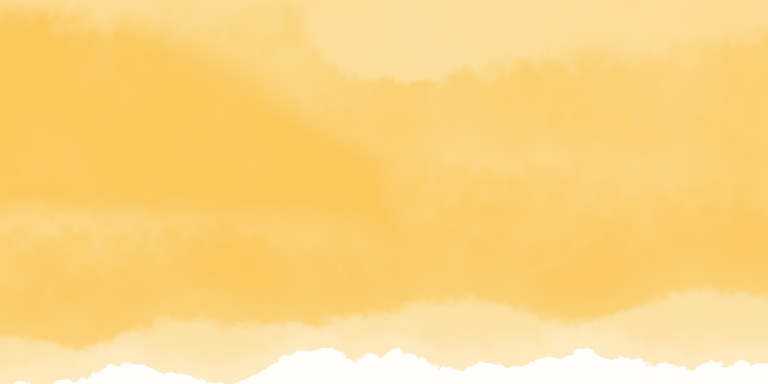
Reproduce this background procedurally as a WebGL 1 fragment shader.

```glsl
precision highp float;

uniform vec2 u_resolution;

#define PAPER vec3(1.0, 0.995, 0.985)
#define PIGMENT vec3(0.98, 0.785, 0.355)
#define BODY_DENSITY 0.86
#define TOP_DENSITY 0.60
#define STRIP_DENSITY 0.55
#define RIM_DENSITY 0.38
#define TORN_ROUGHNESS 0.014
#define WASH_ROUGHNESS 0.022
#define MOTTLE 0.045
#define GRAIN 0.018

vec2 hash2(vec2 cell) {
    vec2 k = vec2(dot(cell, vec2(127.1, 311.7)), dot(cell, vec2(269.5, 183.3)));
    return fract(sin(k) * 43758.55);
}

// Smooth squared distance to the nearest cell point
float cellular(vec2 p) {
    vec2 cell = floor(p);
    vec2 local = p - cell;
    float sum = 0.0;
    for (int j = -1; j <= 1; j++) {
        for (int i = -1; i <= 1; i++) {
            vec2 offset = vec2(float(i), float(j));
            vec2 d = offset + hash2(cell + offset) - local;
            sum += exp(-9.0 * dot(d, d));
        }
    }
    return -log(sum + 0.0001) / 9.0;
}

// Layered cellular noise, roughly -1 to 1
float clouds(vec2 p) {
    float sum = 0.0;
    float weight = 0.5;
    for (int i = 0; i < 5; i++) {
        sum += weight * (cellular(p) - 0.12) * 5.0;
        p = mat2(1.6, 1.2, -1.2, 1.6) * p + 7.3;
        weight *= 0.55;
    }
    return clamp(sum, -1.3, 1.3);
}

float bump(float x, float centre, float width) {
    float d = (x - centre) / width;
    return exp(-d * d);
}

float blob(vec2 p, vec2 centre, vec2 size) {
    vec2 d = (p - centre) / size;
    return exp(-dot(d, d));
}

// Height of the torn lower edge
float tornEdge(float x) {
    return 0.005 + 0.055 * bump(x, 0.34, 0.13) + 0.09 * bump(x, 0.82, 0.14)
        + 0.075 * bump(x, 1.04, 0.10) + 0.04 * bump(x, 1.27, 0.12)
        + 0.085 * bump(x, 1.52, 0.17) + 0.055 * bump(x, 1.90, 0.20);
}

// Height where the dense wash begins
float washEdge(float x) {
    return 0.12 + 0.05 * x - 0.04 * bump(x, 0.21, 0.09)
        + 0.03 * bump(x, 0.47, 0.09) + 0.045 * bump(x, 1.16, 0.16)
        - 0.035 * bump(x, 1.50, 0.10) + 0.035 * bump(x, 1.80, 0.13);
}

// Saturated pool on the left with a slanted upper side
float leftPool(vec2 p, float wobble) {
    float top = 1.09 - 0.53 * p.x - p.y;
    float bottom = p.y - 0.49 + 0.04 * p.x;
    float side = 0.98 - p.x;
    float d = min(min(top, bottom), side) + 0.035 * wobble;
    return smoothstep(-0.07, 0.06, d);
}

// Soft dark pools minus pale drifts
float pools(vec2 p) {
    float dark = blob(p, vec2(0.17, 0.22), vec2(0.20, 0.10))
        + blob(p, vec2(0.43, 0.29), vec2(0.18, 0.10))
        + blob(p, vec2(0.60, 0.37), vec2(0.12, 0.10))
        + blob(p, vec2(0.87, 0.26), vec2(0.22, 0.10))
        + blob(p, vec2(1.15, 0.36), vec2(0.20, 0.15))
        + blob(p, vec2(1.55, 0.27), vec2(0.20, 0.11))
        + blob(p, vec2(1.90, 0.40), vec2(0.24, 0.13));
    float pale = blob(p, vec2(0.10, 0.43), vec2(0.35, 0.04))
        + 0.5 * blob(p, vec2(0.55, 0.44), vec2(0.22, 0.04))
        + 0.6 * blob(p, vec2(0.85, 0.79), vec2(0.13, 0.08))
        + 0.6 * blob(p, vec2(0.72, 0.93), vec2(0.25, 0.08))
        + 0.7 * blob(p, vec2(1.40, 0.60), vec2(0.30, 0.05))
        + 0.6 * blob(p, vec2(1.70, 0.54), vec2(0.16, 0.06));
    return 0.10 * dark - 0.11 * pale;
}

void main() {
    vec2 p = gl_FragCoord.xy / u_resolution * vec2(2.0, 1.0);
    float broad = clouds(p * 3.5);
    float fine = clouds(p * 15.0 + 20.0);
    vec2 drift = p + 0.025 * vec2(broad, fine);

    // Dense body, fading toward its lower boundary
    float rise = p.y - washEdge(p.x) + WASH_ROUGHNESS * (0.5 * broad + 0.6 * fine);
    float density = BODY_DENSITY + 0.16 * leftPool(p, broad + 0.4 * fine) + pools(drift);
    density -= MOTTLE * broad + GRAIN * fine + 0.10 * exp(-max(rise, 0.0) / 0.04);
    density = min(density, 1.0);

    // Pale wash along the top, crisp only near the middle
    float depth = mix(0.03, 0.20 - 0.11 * (p.x - 0.9), smoothstep(0.76, 0.92, p.x));
    float softness = mix(0.06, 0.015, bump(p.x, 1.08, 0.24));
    float topWash = smoothstep(-softness, softness, p.y - 1.0 + depth + 0.02 * (broad + fine));
    float topTone = TOP_DENSITY + 0.08 * bump(p.x, 0.0, 0.8) + 0.06 * smoothstep(1.3, 1.9, p.x);
    density = mix(density, topTone - 0.02 * broad, topWash);

    // Thin wash between the body and the torn edge
    float torn = p.y - tornEdge(p.x) + TORN_ROUGHNESS * fine;
    float strip = mix(RIM_DENSITY, STRIP_DENSITY, smoothstep(0.0, 0.11, torn)) - 0.02 * broad;
    density = mix(strip, density, smoothstep(-0.012, 0.025, rise));
    float feather = max(0.003, 0.7 / u_resolution.y);
    density *= smoothstep(-feather, feather, torn);

    gl_FragColor = vec4(mix(PAPER, PIGMENT, density), 1.0);
}
```
